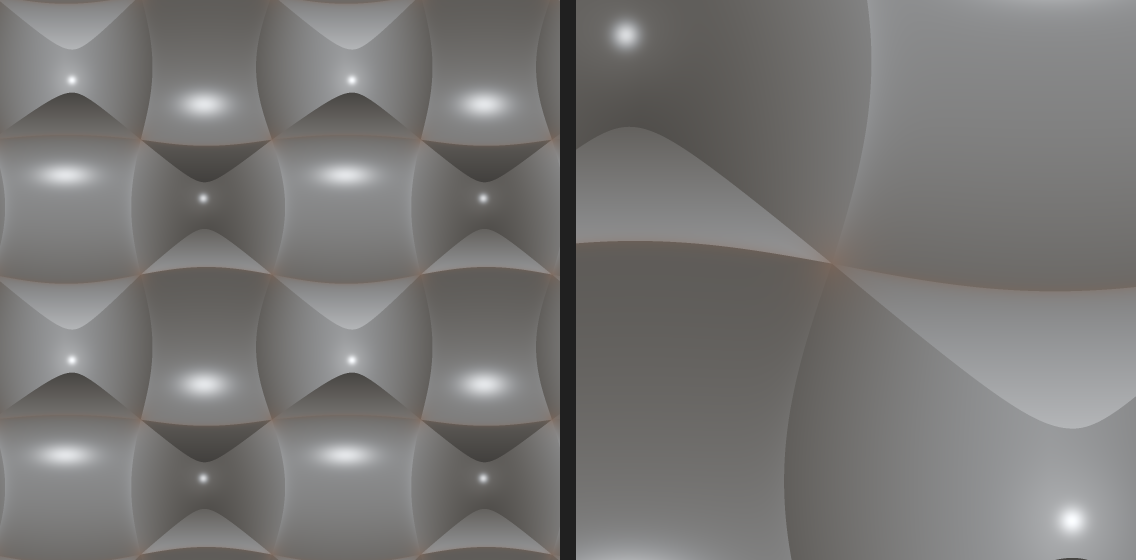
Left: the whole. Right: its middle third, enlarged.
Reproduce this pattern procedurally as a WebGL 2 fragment shader.

```glsl
#version 300 es
precision highp float;

uniform vec2 u_resolution;
out vec4 fragColor;

const float PI = 3.14159265;
const vec2 REPEATS = vec2(2.0);
const int SAMPLES = 3;

// Lattice of one repeat, y pointing down
const vec2 ORIGIN = vec2(0.9714, 0.9805);
const vec2 SPLIT = vec2(0.5312, 0.5182);

// Bend of each border line beside its first and second neighbour
const vec2 BEND_LEFT = vec2(-0.057, 0.047);
const vec2 BEND_MIDDLE = vec2(0.042, -0.034);
const vec2 BEND_TOP = vec2(0.033, -0.027);
const vec2 BEND_CENTRE = vec2(-0.017, 0.022);

// Petal reach (top, bottom), apex and roundness
const vec2 LIGHT_REACH = vec2(0.379, 0.324);
const vec2 DARK_REACH = vec2(0.316, 0.338);
const float LIGHT_APEX = 0.54;
const float DARK_APEX = 0.485;
const float ROUNDNESS = 0.22;

// Highlights
const vec2 LIGHT_SPOT = vec2(0.286, 0.306);
const vec2 DARK_SPOT = vec2(0.755, 0.728);
const vec2 HOLLOW_GLOSS = vec2(0.758, 0.392);
const vec2 PILLOW_GLOSS = vec2(0.263, 0.6445);
const vec2 HOLLOW_GLOSS_SIZE = vec2(0.082, 0.044);
const vec2 PILLOW_GLOSS_SIZE = vec2(0.095, 0.037);
const float SPOT_SIZE = 0.016;

const vec3 WARM = vec3(1.03, 1.0, 0.96);
const vec3 COOL = vec3(0.99, 1.0, 1.012);
const vec3 RUST = vec3(0.53, 0.41, 0.34);

// Fraction across a cell (x) and which of the two cells it is (y)
vec2 cellAlong(float p, float first, float second) {
    if (p < first) p += 1.0;
    if (p >= first + 1.0) p -= 1.0;
    return p < second ? vec2((p - first) / (second - first), 0.0)
                      : vec2((p - second) / (first + 1.0 - second), 1.0);
}

float glow(vec2 offset, vec2 size) {
    vec2 d = offset / size;
    return exp(-dot(d, d));
}

// Hyperbolic tent: 0 at both ends, rounded 1 at the apex
float petalHeight(float x, float apex) {
    float t = (x - apex) / (x < apex ? apex : 1.0 - apex);
    float k = ROUNDNESS;
    return 1.0 - (sqrt(t * t + k * k) - k) / (sqrt(1.0 + k * k) - k);
}

float pillowTone(vec2 uv, vec2 q, bool hollow) {
    float rim = 0.06 * pow(abs(2.0 * uv.x - 1.0), 10.0);
    if (hollow) {
        float base = mix(0.36, 0.49, smoothstep(0.0, 0.85, uv.y));
        return base + rim * 0.5 + 0.36 * glow(q - HOLLOW_GLOSS, HOLLOW_GLOSS_SIZE)
             + 0.06 * glow(q - HOLLOW_GLOSS, 2.0 * HOLLOW_GLOSS_SIZE);
    }
    float base = 0.41 + 0.12 * sin(PI * pow(clamp(uv.y, 0.0, 1.0), 0.75));
    return base + rim + 0.32 * glow(q - PILLOW_GLOSS, PILLOW_GLOSS_SIZE)
         + 0.06 * glow(q - PILLOW_GLOSS, 2.0 * PILLOW_GLOSS_SIZE);
}

float saddleTone(vec2 uv, vec2 straight, vec2 q, bool light, bool hasPetals) {
    float apex = light ? LIGHT_APEX : DARK_APEX;
    vec2 reach = light ? LIGHT_REACH : DARK_REACH;
    float height = max(petalHeight(straight.x, apex), 0.0);

    // Petals folded in from the top and bottom borders
    if (hasPetals && straight.y < reach.x * height) {
        float w = straight.y / reach.x;
        return light ? mix(0.47, 0.71, w) : mix(0.35, 0.25, w);
    }
    if (hasPetals && 1.0 - straight.y < reach.y * height) {
        float w = (1.0 - straight.y) / reach.y;
        return light ? mix(0.46, 0.27, w) : mix(0.60, 0.38, w);
    }

    // Waisted body with a small bright spot
    float side = abs(2.0 * uv.x - 1.0);
    vec2 offset = q - (light ? LIGHT_SPOT : DARK_SPOT);
    float spot = glow(offset, vec2(SPOT_SIZE));
    float halo = glow(offset, vec2(4.0 * SPOT_SIZE));
    return light ? mix(0.60, 0.37, pow(side, 1.3)) + 0.33 * spot + 0.08 * halo
                 : mix(0.32, 0.50, pow(side, 1.4)) - 0.08 * (uv.y - 0.5)
                   + 0.45 * spot + 0.08 * halo;
}

vec3 relief(vec2 canvas) {
    vec2 q = fract(vec2(canvas.x, 1.0 - canvas.y) * REPEATS - ORIGIN);
    vec2 sx = cellAlong(q.x, 0.0, SPLIT.x);
    vec2 sy = cellAlong(q.y, 0.0, SPLIT.y);
    vec2 straight = vec2(sx.x, sy.x);
    vec2 arch = sin(PI * straight);

    // Curved cell borders
    vec2 bendX = arch.y * (sy.y < 0.5 ? vec2(BEND_LEFT.x, BEND_MIDDLE.x) : vec2(BEND_LEFT.y, BEND_MIDDLE.y));
    vec2 bendY = arch.x * (sx.y < 0.5 ? vec2(BEND_TOP.x, BEND_CENTRE.x) : vec2(BEND_TOP.y, BEND_CENTRE.y));
    vec2 cx = cellAlong(q.x, bendX.x, SPLIT.x + bendX.y);
    vec2 cy = cellAlong(q.y, bendY.x, SPLIT.y + bendY.y);
    vec2 uv = vec2(cx.x, cy.x);

    bool firstRow = cy.y < 0.5;
    float tone = cx.y != cy.y ? pillowTone(uv, q, firstRow)
                              : saddleTone(uv, straight, q, firstRow, sx.y == cx.y);
    vec3 color = tone * mix(WARM, COOL, smoothstep(0.3, 0.6, tone));

    // Rust at the corners and thinly along the horizontal folds
    float corner = 0.6 * exp(-18.0 * length(min(straight, 1.0 - straight)));
    float fold = 0.3 * exp(-60.0 * min(uv.y, 1.0 - uv.y));
    return mix(color, RUST, max(corner, fold));
}

void main() {
    vec3 sum = vec3(0.0);
    for (int i = 0; i < SAMPLES * SAMPLES; i++) {
        vec2 jitter = (vec2(i % SAMPLES, i / SAMPLES) + 0.5) / float(SAMPLES) - 0.5;
        sum += relief((gl_FragCoord.xy + jitter) / u_resolution);
    }
    fragColor = vec4(sum / float(SAMPLES * SAMPLES), 1.0);
}
```
